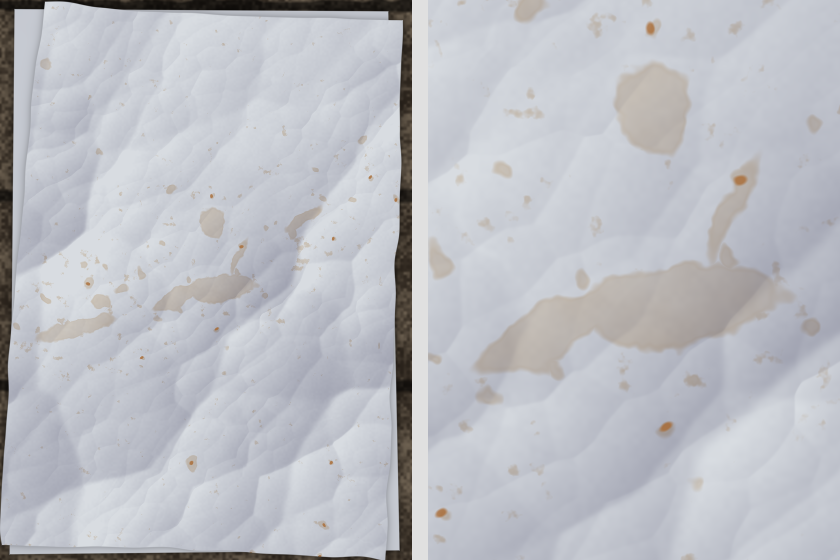
Left, the full canvas; right, a detail of the centre.
This texture is drawn by a WebGL 1 fragment shader. Its source:

```glsl
precision highp float;
// Crumpled white paper with dried tan stains, over a second sheet on brown paving.
// Creases are the tilts of soft Voronoi facets at three scales; stains are warped
// ellipses plus a hashed scatter of drops that gathers along a rising diagonal.
uniform vec2 u_resolution;

#define PAPER_LIGHT vec3(0.822, 0.838, 0.862)
#define PAPER_SHADE vec3(0.695, 0.707, 0.752)
#define STAIN_TINT vec3(0.935, 0.875, 0.800)
#define RUST vec3(0.66, 0.40, 0.17)
#define GROUND_DARK vec3(0.17, 0.14, 0.11)
#define GROUND_LIGHT vec3(0.45, 0.40, 0.335)
#define CREASE_DEPTH 0.85
#define CREASE_SHARPNESS 32.0
#define DROP_CELL 0.045
#define BRICK_HEIGHT 0.34

float hash(vec2 p) {
  vec3 q = fract(vec3(p.xyx) * 0.1031);
  q += dot(q, q.yzx + 33.33);
  return fract((q.x + q.y) * q.z);
}

vec2 hash2(vec2 p) { return vec2(hash(p), hash(p + 47.3)); }

mat2 rotation(float a) { return mat2(cos(a), sin(a), -sin(a), cos(a)); }

float noise(vec2 p) {
  vec2 i = floor(p), f = fract(p);
  f = f * f * (3.0 - 2.0 * f);
  vec2 e = vec2(1.0, 0.0);
  return mix(mix(hash(i), hash(i + e.xy), f.x),
             mix(hash(i + e.yx), hash(i + e.xx), f.x), f.y);
}

float fbm(vec2 p) {
  float sum = 0.0, amp = 0.5;
  for (int i = 0; i < 4; i++) {
    sum += amp * noise(p);
    p = rotation(0.6) * p * 2.03 + 17.0;
    amp *= 0.5;
  }
  return sum / 0.9375;
}

// Light on folded facets: linear within a cell, jumping at straight creases.
float facets(vec2 p) {
  vec2 cell = floor(p);
  float sum = 0.0, total = 0.0;
  for (int j = -1; j <= 1; j++)
    for (int i = -1; i <= 1; i++) {
      vec2 c = cell + vec2(float(i), float(j));
      vec2 d = p - c - hash2(c);
      float w = exp(-CREASE_SHARPNESS * dot(d, d));
      sum += w * (dot(d, vec2(-0.25, 0.9)) + 0.5 * (hash(c + 9.1) - 0.5));
      total += w;
    }
  return sum / (total + 1e-30);
}

vec3 paper(vec2 p) {
  vec2 q = rotation(-0.7) * (p + 0.035 * (vec2(fbm(p * 7.0), fbm(p * 7.0 + 31.0)) - 0.5));
  q *= vec2(0.75, 1.15);
  float fold = facets(q * 5.5 + 3.0) * mix(0.3, 1.3, noise(p * 4.0));
  fold += 0.65 * facets(q * 12.0 + 21.0) * mix(0.1, 1.5, noise(p * 6.0 + 5.0));
  fold += 0.3 * facets(q * 27.0 + 40.0) * mix(0.0, 1.6, noise(p * 9.0 + 8.0));
  float ridge = 1.0 - smoothstep(0.0, 0.025, abs(fbm(q * 9.0 + 60.0) - 0.5));
  float light = 0.61 + CREASE_DEPTH * fold + 0.4 * (fbm(p * 3.0 + 12.0) - 0.5);
  light += 0.22 * (p.y - 0.5) + 0.16 * ridge * (noise(p * 12.0) - 0.4);
  light += 0.10 * (noise(p * 260.0) - 0.5);
  return mix(PAPER_SHADE, PAPER_LIGHT, clamp(light, -0.55, 1.2));
}

// Roughly the depth inside an ellipse, positive within.
float blot(vec2 p, vec2 centre, vec2 radii, float angle) {
  return (1.0 - length((rotation(-angle) * (p - centre)) / radii)) * min(radii.x, radii.y);
}

// x: depth inside the stains, y: depth inside the rust specks.
vec2 stains(vec2 p) {
  vec2 q = p + 0.024 * (vec2(fbm(p * 32.0), fbm(p * 32.0 + 70.0)) - 0.5);
  float depth = blot(q, vec2(0.395, 0.486), vec2(0.062, 0.029), 0.15);
  depth = max(depth, blot(q, vec2(0.325, 0.468), vec2(0.058, 0.017), 0.5));
  depth = max(depth, blot(q, vec2(0.380, 0.605), vec2(0.020, 0.029), 0.1));
  depth = max(depth, blot(q, vec2(0.135, 0.412), vec2(0.072, 0.016), 0.28));
  depth = max(depth, blot(q, vec2(0.186, 0.465), vec2(0.018, 0.015), 0.0));
  depth = max(depth, blot(q, vec2(0.425, 0.545), vec2(0.036, 0.007), 1.1));
  depth = max(depth, blot(q, vec2(0.540, 0.605), vec2(0.042, 0.010), 0.6));
  float rust = -1.0;
  vec2 cell = floor(p / DROP_CELL);
  for (int j = -1; j <= 1; j++)
    for (int i = -1; i <= 1; i++) {
      vec2 c = cell + vec2(float(i), float(j)), r = hash2(c + 5.0);
      vec2 centre = (c + r) * DROP_CELL;
      float off = (centre.y - 0.37 - 0.43 * centre.x) / 0.12;
      if (hash(c + 81.0) > 0.05 + 0.38 * exp(-off * off)) continue;
      float size = mix(0.004, 0.014, r.x * r.y);
      depth = max(depth, blot(q, centre, size * vec2(1.0, 0.7 + 0.7 * r.x), 3.0 * r.y));
      if (hash(c + 23.0) < 0.3)
        rust = max(rust, blot(p + 0.35 * (q - p), centre, vec2(0.0045, 0.003), 6.0 * r.x));
    }
  float band = (p.y - 0.37 - 0.43 * p.x) / 0.13;
  float spatter = fbm(p * 75.0) - 0.80 + 0.16 * exp(-band * band) * noise(p * 11.0 + 2.0);
  return vec2(max(depth, 0.02 * spatter), rust);
}

vec3 ground(vec2 p) {
  float grain = 0.6 * fbm(p * 22.0) + 0.4 * noise(p * 170.0);
  float joint = abs(fract((p.y + 0.02) / BRICK_HEIGHT + 0.5 - 0.97) - 0.5) * BRICK_HEIGHT;
  float gap = 1.0 - smoothstep(0.006, 0.014, joint + 0.008 * (noise(p * 40.0) - 0.5));
  return mix(GROUND_DARK, GROUND_LIGHT, smoothstep(0.15, 0.95, grain)) * (1.0 - 0.6 * gap);
}

// Depth inside each sheet, from its four edges.
float frontSheet(vec2 p) {
  float left = p.x - (0.002 + 0.024 * p.y + 0.055 * p.y * p.y);
  float right = 0.686 + 0.05 * p.y - 0.015 * p.y * p.y - p.x;
  float bottom = p.y - 0.026 + 0.055 * p.x * p.x;
  float top = 1.005 - 0.11 * p.x + 0.075 * p.x * p.x - p.y;
  return min(min(left, right), min(bottom, top)) + 0.008 * (noise(p * 17.0) - 0.5);
}

float backSheet(vec2 p) {
  float sides = min(p.x - 0.017 - 0.009 * p.y, 0.714 - 0.021 * p.y - p.x);
  return min(sides, min(p.y - 0.010 - 0.01 * p.x, 0.984 - 0.006 * p.x - p.y));
}

void main() {
  vec2 p = gl_FragCoord.xy / u_resolution.y;
  float aa = 0.8 / u_resolution.y;
  float front = frontSheet(p), back = backSheet(p);

  // Paving and the flat sheet, darkened next to the sheet above.
  vec3 color = ground(p) * (1.0 - 0.35 * exp(min(max(front, back), 0.0) / 0.005));
  vec3 flatSheet = mix(PAPER_SHADE, PAPER_LIGHT, 0.65 + 0.3 * (fbm(p * 5.0) - 0.5));
  flatSheet *= 1.0 - 0.2 * exp(min(front, 0.0) / 0.006);
  color = mix(color, flatSheet, smoothstep(-aa, aa, back));

  // Crumpled sheet with stains, dark rims and rust specks.
  vec2 wet = stains(p);
  float cover = smoothstep(-0.001, 0.0025, wet.x) * mix(0.6, 1.1, fbm(p * 24.0 + 4.0));
  float rim = smoothstep(-0.001, 0.001, wet.x) * (1.0 - smoothstep(0.001, 0.004, wet.x));
  vec3 sheet = paper(p) * mix(vec3(1.0), STAIN_TINT, cover + 0.2 * rim);
  sheet = mix(sheet, RUST, 0.75 * smoothstep(-0.0005, 0.0015, wet.y));
  color = mix(color, sheet, smoothstep(-aa, aa, front));
  gl_FragColor = vec4(color, 1.0);
}
```
